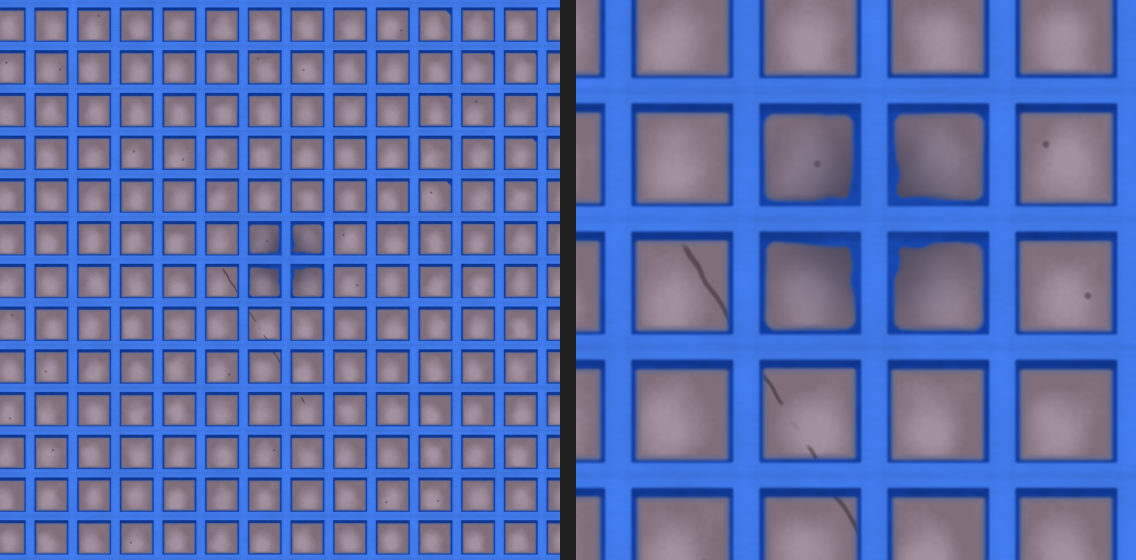
Left, the full canvas; right, a detail of the centre.
Give the GLSL for this pattern, as a three.js fragment shader.

```glsl
// A blue moulded plastic grid of square holes over a mauve backing sheet.
// Each cell is two box distances: the face opening and the smaller floor seen
// past shaded walls. Hashes vary the cells; a smear, chips and a scratch add wear.
#define PITCH vec2(0.0762, 0.0763)
#define FIRST_HOLE vec2(0.0918, 0.0404)
#define OPENING vec2(0.398, 0.402)
#define FLOOR_SIZE vec2(0.357, 0.351)
#define SOFT 0.018
#define WORN_JOINT vec2(5.5, 6.5)
#define FACE_BLUE vec3(0.25, 0.47, 0.905)
#define WALL_BLUE vec3(0.065, 0.24, 0.64)
#define WALL_GREY vec3(0.18, 0.30, 0.59)
#define RIM_TINT vec3(0.41, 0.42, 0.56)
#define SHEET_DARK vec3(0.50, 0.43, 0.48)
#define SHEET_LIGHT vec3(0.64, 0.57, 0.63)

varying vec2 vUv;

float hash(vec2 p) {
  return fract(sin(dot(p, vec2(127.1, 311.7))) * 43758.5453);
}

float noise(vec2 p) {
  vec2 i = floor(p), f = fract(p);
  f = f * f * (3.0 - 2.0 * f);
  return mix(mix(hash(i), hash(i + vec2(1.0, 0.0)), f.x),
             mix(hash(i + vec2(0.0, 1.0)), hash(i + 1.0), f.x), f.y);
}

float roundBox(vec2 p, vec2 halfSize, float r) {
  vec2 d = abs(p) - halfSize + r;
  return length(max(d, 0.0)) + min(max(d.x, d.y), 0.0) - r;
}

float segment(vec2 p, vec2 a, vec2 b) {
  vec2 ab = b - a;
  return length(p - a - ab * clamp(dot(p - a, ab) / dot(ab, ab), 0.0, 1.0));
}

float inside(float d) {
  return 1.0 - smoothstep(-SOFT, SOFT, d);
}

// Backing sheet: soft glow low in each hole, grain, smear and scratch
vec3 sheetColor(vec2 g, vec2 id, vec2 q, float edge, float smear) {
  vec2 glow = vec2(0.16 * (hash(id) - 0.5) - 0.03, -0.10 - 0.08 * hash(id + 7.0));
  float light = 1.0 - smoothstep(0.04, 0.40, length((q - glow) * vec2(1.1, 0.85)));
  light += 0.35 * (noise(g * 5.0) - 0.5) + 0.12 * (noise(g * 28.0) - 0.5);
  vec3 c = mix(SHEET_DARK, SHEET_LIGHT, clamp(light, 0.0, 1.0));
  c = mix(RIM_TINT, c, smoothstep(0.0, 0.055, -edge));

  float wobble = 0.025 * (noise(g * 6.0) - 0.5);
  float scratch = segment(g + wobble, vec2(3.95, 6.40), vec2(6.2, 2.72));
  float broken = smoothstep(0.25, 0.6, noise(vec2(g.y * 9.0, 3.0)));
  c *= 1.0 - 0.32 * broken * (1.0 - smoothstep(0.005, 0.028, scratch));

  float speck = length(q - 0.5 * (vec2(hash(id + 3.0), hash(id + 5.0)) - 0.5));
  c *= 1.0 - 0.3 * step(0.88, hash(id + 11.0)) * (1.0 - smoothstep(0.01, 0.04, speck));
  return mix(c, vec3(0.25, 0.24, 0.34), 0.85 * smear);
}

// Face of the bars: faint seams along the middle and moulding unevenness
vec3 faceColor(vec2 g, vec2 q) {
  vec2 fromMiddle = 0.5 - abs(q);
  float seam = 1.0 - smoothstep(0.01, 0.045, fromMiddle.y);
  float ridge = 1.0 - smoothstep(0.03, 0.08, fromMiddle.x);
  float tone = 1.0 - 0.035 * seam + 0.025 * ridge;
  tone += 0.05 * (noise(g * 2.5) - 0.5) + 0.03 * (noise(g * vec2(9.0, 30.0)) - 0.5);
  return FACE_BLUE * tone;
}

void main() {
  vec2 g = (vUv - FIRST_HOLE) / PITCH;
  vec2 id = floor(g + 0.5);
  vec2 q = g - id;

  // Wear around one joint of the bars
  vec2 toJoint = g - WORN_JOINT;
  float near = exp(-1.9 * dot(toJoint, toJoint));
  vec2 wornCell = step(abs(id - WORN_JOINT), vec2(0.6));
  float worn = wornCell.x * wornCell.y;

  // Opening in the face, and floor set low so the upper wall shows most
  float opening = roundBox(q, OPENING, 0.02);
  vec2 jitter = 0.012 * (vec2(hash(id + 17.0), hash(id + 23.0)) - 0.5);
  float edge = roundBox(q - vec2(0.0, -0.021) - jitter, FLOOR_SIZE, 0.025 + 0.07 * worn);
  edge += worn * near * (0.05 + 0.07 * (noise(g * 7.0) - 0.5));

  // Chipped upper right corners toward the upper right of the grid
  float chipped = step(8.5, id.x) * step(7.5, id.y) * hash(id + 31.0);
  edge = max(edge, 0.7 * (q.x + q.y - 0.70 + 0.13 * chipped));

  // Walls: deepest under the upper edge, greyer toward the floor
  float upper = smoothstep(0.30, 0.36, q.y);
  vec3 wall = mix(WALL_GREY, WALL_BLUE, max(upper, smoothstep(0.0, 0.03, edge)));
  wall = mix(wall, vec3(0.10, 0.29, 0.70), 0.8 * worn * near);
  wall *= 1.0 - 0.12 * upper + 0.10 * (noise(g * 12.0) - 0.5);

  vec3 sheet = sheetColor(g, id, q, edge, worn * near);
  vec3 color = mix(wall, sheet, inside(edge));
  color = mix(faceColor(g, q), color, inside(opening));
  gl_FragColor = vec4(color, 1.0);
}
```
